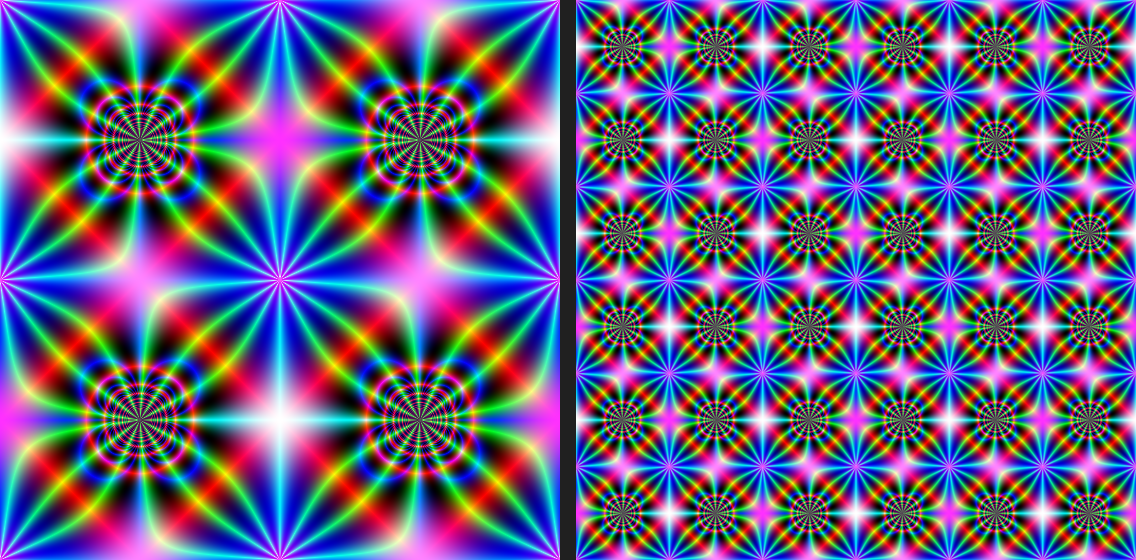
Left, the tile; right, the same tile 3 across and 3 down.
Give the GLSL for this pattern, as a Shadertoy shader.

```glsl
// Glowing level lines of the lemniscate sine sl(z), a doubly periodic complex function.
// Red marks whole steps of |sl|, green of its angle, blue of Re * Im. Its periods
// divide the canvas, so stars (zeros) and rosettes (poles) tile without a seam.

#define TAU 6.2831853
#define VARPI 2.6220576      // half period of sl
#define REPEATS 1.0          // full periods across the canvas (two stars each)
#define TERMS 6              // length of the Fourier series
#define RING_DENSITY 1.0     // red lines per unit of modulus
#define RAY_DENSITY 2.0      // green lines per radian
#define PETAL_DENSITY 1.0    // blue lines per unit of Re * Im
#define GLOW_POWER 2.0       // falloff of the lines
#define FADE_START 0.5       // line spacings per pixel where fading begins
#define FADE_END 1.3

// sl and its derivative on the real axis; t counts full periods
vec2 lemniscateReal(float t) {
    vec2 sum = vec2(0.0);
    float flip = 1.0;
    for (int n = 0; n < TERMS; n++) {
        float odd = float(2 * n + 1);
        float weight = flip / cosh(odd * TAU * 0.25);
        sum += weight * vec2(sin(odd * TAU * t), odd * cos(odd * TAU * t));
        flip = -flip;
    }
    return sum * (TAU / VARPI) * vec2(1.0, 0.5 * TAU / VARPI);
}

// Addition theorem: sl(x + iy) from its two real parts
vec2 lemniscateSine(vec2 t) {
    vec2 u = lemniscateReal(t.x);
    vec2 v = lemniscateReal(t.y);
    float product = u.x * v.x;
    return vec2(u.x * v.y, v.x * u.y) / max(1.0 - product * product, 1e-6);
}

vec2 complexSquare(vec2 z) {
    return vec2(z.x * z.x - z.y * z.y, 2.0 * z.x * z.y);
}

// Lines at whole numbers, fading to their mean where too fine to resolve
vec3 glowLines(vec3 phase, vec3 width) {
    vec3 offset = abs(fract(phase) - 0.5) * 2.0;
    vec3 lines = pow(offset, vec3(GLOW_POWER));
    return mix(lines, vec3(1.0 / (GLOW_POWER + 1.0)), smoothstep(FADE_START, FADE_END, width));
}

void mainImage(out vec4 fragColor, in vec2 fragCoord) {
    vec2 uv = fragCoord / iResolution.xy;
    vec2 f = lemniscateSine(uv * REPEATS);

    // Level coordinates, the angle counted from straight down
    float radius = length(f);
    float angle = atan(f.x, -f.y);
    vec3 density = vec3(RING_DENSITY, RAY_DENSITY, PETAL_DENSITY);
    vec3 phase = density * vec3(radius, angle, f.x * f.y);

    // Pixel footprint from |sl'| = sqrt(|1 - sl^4|)
    float slope = sqrt(length(vec2(1.0, 0.0) - complexSquare(complexSquare(f))));
    float pixel = 2.0 * VARPI * REPEATS / min(iResolution.x, iResolution.y);
    vec3 width = density * slope * pixel * vec3(1.0, 1.0 / max(radius, 1e-4), radius);

    fragColor = vec4(glowLines(phase, width), 1.0);
}
```
